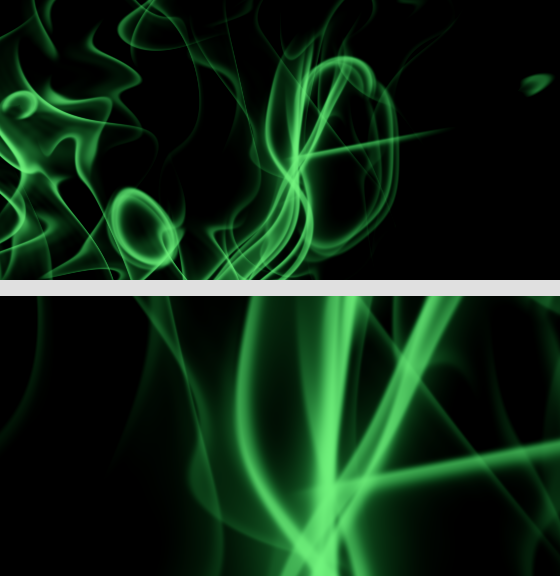
Top: the whole. Bottom: its middle third, enlarged.
This background is drawn by a Shadertoy shader. Its source:

```glsl
// Green smoke on black: folded wisps, a braided rising plume and curling rings.

#define GAIN 1.45           // overall smoke density
#define FLOOR 0.035         // faint haze swallowed by the black
#define EDGE 0.006          // width of the crisp side of a sheet
#define VEIL 0.04           // reach of the soft side of a sheet
#define WISP_LAYERS 7
#define WISP_FREQ 9.0       // folds across the wisp field
#define WISP_FOLD 0.8       // how strongly wisps are folded
#define DRIFT 0.13          // gentle bending of plume and rings
#define PLUME_STRANDS 8
#define PLUME_SPREAD 0.15

// Layered sine shears: they fold space without squeezing it.
vec2 swirl(vec2 p, float seed, float strength) {
    float freq = 3.5;
    float angle = seed * 1.9;
    for (int i = 0; i < 5; i++) {
        vec2 dir = vec2(cos(angle), sin(angle));
        float wave = sin(freq * dot(p, dir) + seed * 1.7 + angle);
        p += strength / freq * wave * vec2(-dir.y, dir.x);
        freq *= 1.55;
        angle += 2.4;
    }
    return p;
}

// A smoke sheet seen edge on: crisp for d < 0, a fading veil for d > 0.
float sheet(float d, float veil) {
    float core = d < 0.0 ? EDGE : 2.0 * EDGE;
    float rim = exp(-d * d / (core * core));
    return d < 0.0 ? rim : 0.6 * rim + 0.4 * exp(-d / veil);
}

float cloud(vec2 p, vec2 center, vec2 radius) {
    vec2 q = (p - center) / radius;
    return exp(-dot(q, q));
}

// Where loose wisps gather.
float wispMask(vec2 p) {
    return 2.0 * cloud(p, vec2(0.08, 0.44), vec2(0.21, 0.32))
         + 0.55 * cloud(p, vec2(0.33, 0.85), vec2(0.40, 0.24))
         + 0.80 * cloud(p, vec2(0.62, 0.06), vec2(0.36, 0.20))
         + 0.30 * cloud(p, vec2(1.08, 0.58), vec2(0.32, 0.32))
         + 0.16 * cloud(p, vec2(1.40, 0.95), vec2(0.20, 0.18));
}

float wisps(vec2 p) {
    float sum = 0.0;
    for (int i = 0; i < WISP_LAYERS; i++) {
        float seed = float(i) * 1.37 + 0.6;
        vec2 q = swirl(p, seed, WISP_FOLD);
        float d = sin(q.x * WISP_FREQ + seed * 4.0) / WISP_FREQ;
        float patches = smoothstep(-0.3, 0.9, sin(q.y * 5.0 + seed * 2.3));
        float threads = 0.8 + 0.2 * sin(q.x * 90.0 + q.y * 12.0);
        sum += sheet(d, VEIL) * patches * threads;
    }
    return sum;
}

// Strands that braid around a leaning axis and pinch as they twist.
float plume(vec2 p) {
    float low = max(0.3 - p.y, 0.0);
    float axis = 1.04 + 0.22 * (p.y - 0.4) - 1.6 * low * low;
    float sum = 0.0;
    for (int i = 0; i < PLUME_STRANDS; i++) {
        float k = float(i);
        float sway = PLUME_SPREAD * sin(k * 2.4);
        float d = p.x - axis - sway * sin(5.0 * (p.y - 0.42) + 0.35 * sin(k * 1.1));
        float twist = 0.5 + 0.5 * sin(7.0 * p.y + k * 2.0);
        float side = mod(k, 2.0) * 2.0 - 1.0;
        float top = 0.78 + 0.1 * sin(k * 1.9 + 1.0);
        float fade = 1.0 - smoothstep(top - 0.25, top + 0.05, p.y);
        float glow = mix(1.3, 0.6, twist) / (1.0 + 5.0 * abs(sway));
        sum += sheet(d * side, 0.012 + 0.05 * twist) * fade * glow;
    }
    return sum;
}

// Three offset ellipse strands, visible around the facing angle.
float ring(vec2 p, vec2 center, vec2 radius, float tilt, float facing, float span) {
    float c = cos(tilt), s = sin(tilt);
    vec2 q = mat2(c, -s, s, c) * (p - center) / radius;
    float angle = atan(q.y, q.x);
    float sum = 0.0;
    for (int i = 0; i < 3; i++) {
        float k = float(i);
        float bound = 1.0 + 0.13 * k * sin(angle + k * 2.1);
        float d = (bound - length(q)) * min(radius.x, radius.y);
        sum += sheet(d, 0.5 * VEIL) / (1.0 + 0.7 * k);
    }
    return sum * smoothstep(span, span + 0.6, cos(angle - facing));
}

float rings(vec2 p) {
    return 0.75 * ring(p, vec2(0.49, 0.21), vec2(0.09, 0.14), 0.5, 0.0, -1.8)
         + 0.55 * ring(p, vec2(1.21, 0.63), vec2(0.12, 0.14), 0.0, 1.5, -0.3)
         + 0.35 * ring(p, vec2(1.20, 0.42), vec2(0.22, 0.29), -0.2, -0.5, -0.2)
         + 0.60 * ring(p, vec2(0.05, 0.64), vec2(0.05, 0.05), 0.0, 1.0, -1.0)
         + 0.22 * ring(p, vec2(1.86, 0.68), vec2(0.11, 0.03), 0.5, 0.0, 0.1);
}

// A thin thread drawn out to the right.
float thread(vec2 p) {
    float fade = smoothstep(1.0, 1.12, p.x) * (1.0 - smoothstep(1.2, 1.68, p.x));
    return 0.7 * fade * sheet(0.44 + 0.19 * (p.x - 1.07) - p.y, 0.012);
}

void mainImage(out vec4 fragColor, in vec2 fragCoord) {
    vec2 p = fragCoord / iResolution.y;
    vec2 bent = swirl(p, 2.0, DRIFT);
    float density = wisps(p) * wispMask(bent) + plume(bent) + rings(bent) + thread(p);
    float light = max(1.0 - exp(-GAIN * density) - FLOOR, 0.0);
    vec3 color = vec3(0.48 * pow(light, 1.7), light, 0.52 * pow(light, 1.25));
    fragColor = vec4(color, 1.0);
}
```
